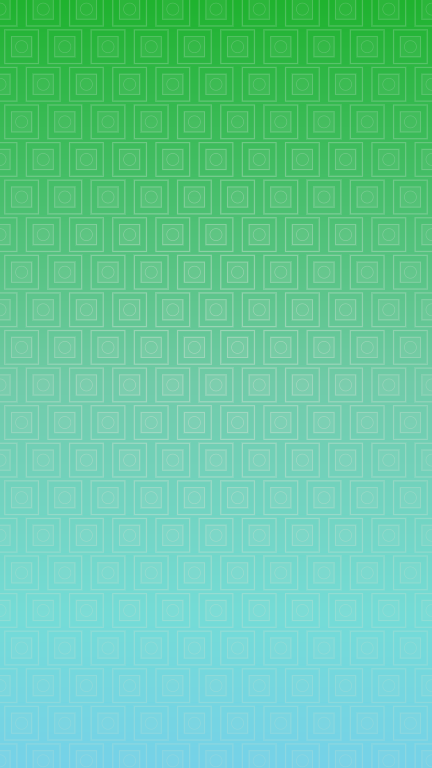
Give the GLSL for this pattern, as a WebGL 1 fragment shader.

```glsl
precision highp float;

uniform vec2 u_resolution;

// Lengths are fractions of the canvas width.
const float COLUMNS = 10.0;
const float ROW_PITCH = 0.0870;
const float CENTER_SHIFT = -0.0022;
const float OUTER_HALF = 0.0390;
const float INNER_HALF = 0.0232;
const float RING_RADIUS = 0.0139;
const float LINE_WIDTH = 0.0028;

const float LINE_ALPHA_CENTER = 0.54;
const float LINE_ALPHA_EDGE = 0.27;
const float FADE_RADIUS = 0.90;
const float RING_STRENGTH = 0.85;
const float INNER_FILL = 0.26;

const vec3 GREEN = vec3(0.12, 0.70, 0.18);
const vec3 MINT = vec3(0.44, 0.795, 0.66);
const vec3 AQUA = vec3(0.455, 0.86, 0.84);
const vec3 SKY = vec3(0.46, 0.82, 0.91);
const vec3 LINE_COLOR = vec3(0.80, 0.88, 0.82);
const float MINT_STOP = 0.50;
const float AQUA_STOP = 0.80;

// Four-stop vertical gradient, measured from the top edge.
vec3 background(float depth) {
  vec3 color = mix(GREEN, MINT, clamp(depth / MINT_STOP, 0.0, 1.0));
  color = mix(color, AQUA, clamp((depth - MINT_STOP) / (AQUA_STOP - MINT_STOP), 0.0, 1.0));
  return mix(color, SKY, clamp((depth - AQUA_STOP) / (1.0 - AQUA_STOP), 0.0, 1.0));
}

float squareDistance(vec2 p, float halfSize) {
  return max(abs(p.x), abs(p.y)) - halfSize;
}

// Box-filtered coverage keeps lines thinner than a pixel at the right weight.
float stroke(float dist, float pixel) {
  float halfWidth = 0.5 * LINE_WIDTH;
  float high = min(dist + 0.5 * pixel, halfWidth);
  float low = max(dist - 0.5 * pixel, -halfWidth);
  return clamp((high - low) / pixel, 0.0, 1.0);
}

float fill(float dist, float pixel) {
  return clamp(0.5 - dist / pixel, 0.0, 1.0);
}

// Position inside a brick layout: every other row slides by half a column.
vec2 brickCell(vec2 p) {
  float columnPitch = 1.0 / COLUMNS;
  float row = floor(p.y / ROW_PITCH + 0.5);
  float slide = 0.5 * mod(row, 2.0);
  float x = fract(p.x / columnPitch + slide + 0.5) - 0.5;
  return vec2(x * columnPitch, p.y - row * ROW_PITCH);
}

void main() {
  float pixel = 1.0 / u_resolution.x;
  vec2 p = (gl_FragCoord.xy - 0.5 * u_resolution) * pixel;
  vec2 cell = brickCell(p - vec2(0.0, CENTER_SHIFT));

  // Nested squares around a ring.
  float inner = squareDistance(cell, INNER_HALF);
  float lines = stroke(squareDistance(cell, OUTER_HALF), pixel);
  lines = max(lines, stroke(inner, pixel));
  lines = max(lines, RING_STRENGTH * stroke(length(cell) - RING_RADIUS, pixel));
  float motif = max(lines, INNER_FILL * fill(inner, pixel));

  // Lines fade away from the middle of the canvas.
  float fade = smoothstep(0.0, FADE_RADIUS, length(p));
  float alpha = motif * mix(LINE_ALPHA_CENTER, LINE_ALPHA_EDGE, fade);

  vec3 color = background(1.0 - gl_FragCoord.y / u_resolution.y);
  gl_FragColor = vec4(mix(color, LINE_COLOR, alpha), 1.0);
}
```
